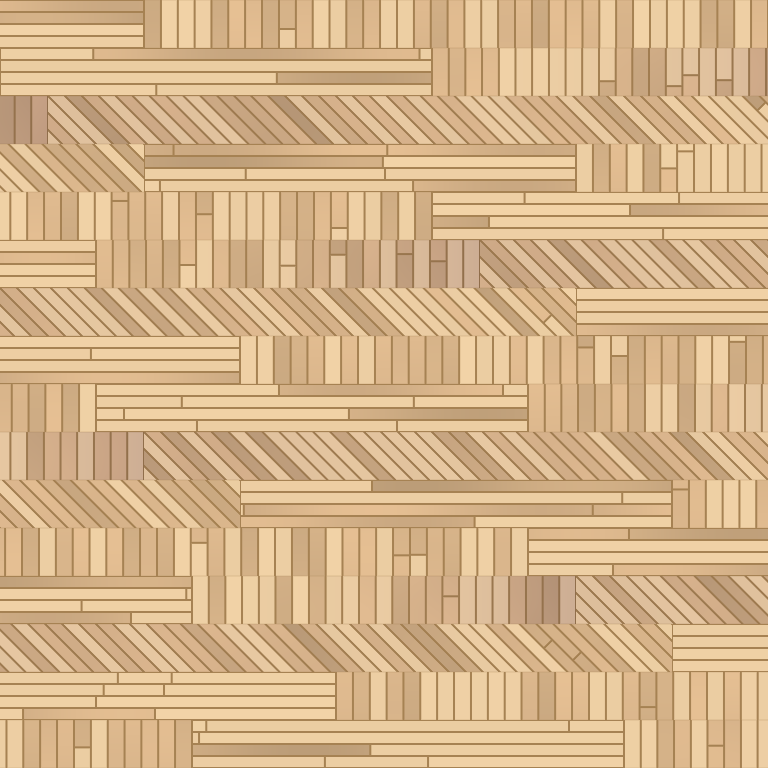
Reproduce this texture procedurally as a three.js fragment shader.

```glsl
// Wood strip floor: one band of straight, upright and slanted planks wrapped over sixteen rows.
#define ROWS 16.0
#define PERIOD 57.0
#define BAND_SHIFT 16.0
#define PITCH 0.35
#define BOARDS 4.0
#define LINE_WIDTH 0.042
#define LIGHT vec3(0.935, 0.815, 0.645)
#define PEACH vec3(0.890, 0.742, 0.570)
#define TAN vec3(0.838, 0.700, 0.535)
#define GROOVE vec3(0.650, 0.510, 0.325)
#define ROSE vec3(0.870, 0.845, 0.910)

varying vec2 vUv;

float hash(vec2 p) {
  return fract(sin(dot(p, vec2(127.1, 311.7))) * 43758.5453);
}

// Line coverage at a distance from its centre.
float stroke(float dist, float width, float px) {
  return 1.0 - smoothstep(width * 0.5 - px * 0.5, width * 0.5 + px * 0.5, abs(dist));
}

// Plank colour: mostly light, then peach, then tan.
vec3 woodTone(float pick, float lightShare) {
  float peachShare = mix(lightShare, 1.0, 0.52);
  return pick < lightShare ? LIGHT : (pick < peachShare ? PEACH : TAN);
}

void main() {
  float px = fwidth(vUv.x) * ROWS;
  vec2 grid = vec2(vUv.x, 1.0 - vUv.y) * ROWS;
  float row = clamp(floor(grid.y), 0.0, ROWS - 1.0);
  float v = grid.y - row;

  // Position along the wrapped band.
  float band = row * ROWS + grid.x - BAND_SHIFT;
  float cycle = floor(band / PERIOD);
  float t = band - cycle * PERIOD;

  // Section of the band: x start, y length.
  vec2 section = t < 9.0 ? vec2(0.0, 9.0)
               : t < 17.0 ? vec2(9.0, 8.0)
               : t < 35.0 ? vec2(17.0, 18.0)
               : t < 44.0 ? vec2(35.0, 9.0) : vec2(44.0, 13.0);
  bool straight = section.y == 9.0;
  bool slanted = section.y == 18.0;
  float x = t - section.x;

  // Coordinates across and along the planks.
  float pitch = straight ? 1.0 / BOARDS : section.y / floor(section.y / PITCH + 0.5);
  float across = straight ? v : (slanted ? x - v : x);
  float id = floor(across / pitch);
  float side = across - (id + 0.5) * pitch;
  float along = straight ? x : (slanted ? v + 0.5 * side : v);
  vec2 seed = vec2(id + 1.7, section.x + cycle * 61.0 + 3.1);

  // Butt joints: up to two on straight boards, rarely one on the short planks.
  float h1 = hash(seed + 11.3);
  float h2 = hash(seed + 23.9);
  float joint1 = -1.0;
  float joint2 = 20.0;
  if (straight) {
    joint1 = mix(-0.35, 0.55, h1) * section.y;
    joint2 = mix(0.5, 1.4, h2) * section.y;
  } else if (h1 < (slanted ? 0.04 : 0.11)) {
    joint1 = mix(0.12, 0.88, h2);
  }
  float piece = step(joint1, along) + step(joint2, along);

  // Tone of each piece, with a soft sweep along the darker boards.
  float pick = hash(seed + piece * 5.7);
  float lightShare = straight ? 0.72 : 0.45;
  vec3 color = woodTone(pick, lightShare);
  color *= 0.985 + 0.03 * hash(seed + piece * 3.3 + 7.0);
  if (pick > lightShare) {
    float sweep = 0.5 + 0.5 * sin(along * (straight ? 0.9 : 1.6) + 6.28 * h2);
    color *= 1.0 - (straight ? 0.11 : 0.04) * sweep;
  }
  if (slanted && pick > 0.92) color *= 0.94;

  // Grooves between planks, at joints and around the straight boards.
  float slope = slanted ? 0.7071 : 1.0;
  float groove = stroke((0.5 * pitch - abs(side)) * slope, LINE_WIDTH, px);
  float jointDist = min(abs(along - joint1), abs(along - joint2)) / slope;
  groove = max(groove, stroke(jointDist, LINE_WIDTH, px));
  if (straight) groove = max(groove, stroke(min(x, section.y - x), LINE_WIDTH, px));
  float seam = 0.3 * stroke(min(v, 1.0 - v), 0.02, px);
  color = mix(color, GROOVE, max(groove, seam));

  // Rosy stain builds up to the slanted section, then fades.
  float stain = 0.0;
  if (slanted) stain = 0.48 * (1.0 - x / section.y);
  else if (section.y == 8.0) stain = pow(x / section.y, 2.5);
  color *= mix(vec3(1.0), ROSE, stain);

  gl_FragColor = vec4(color, 1.0);
}
```
